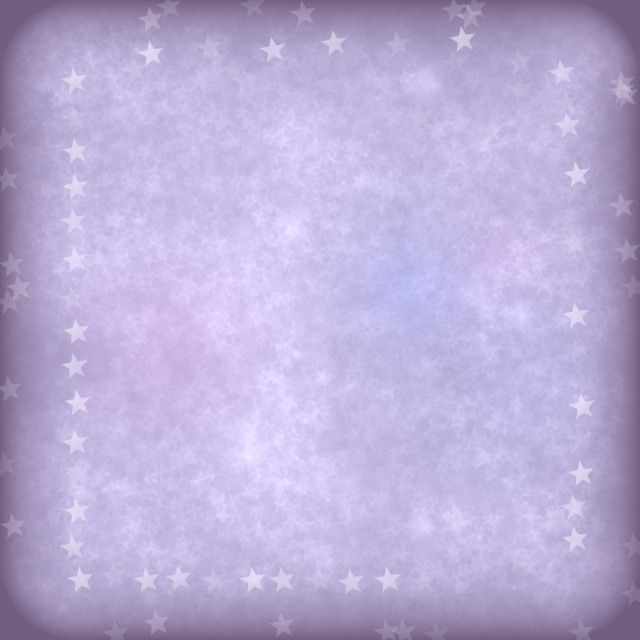
Write a Shadertoy shader that draws this background.

```glsl
// A misty lavender sheet with a plum vignette and a square frame of pale stars.
// Fractal noise and soft glows make the mist, layered grids of faint stars give
// it a lacy grain, and evenly stepped runs of stars build the frame.

#define MIST_COLOR vec3(0.755, 0.718, 0.880)
#define EDGE_COLOR vec3(0.450, 0.370, 0.505)
#define STAR_COLOR vec3(0.960, 0.930, 1.000)
#define PINK_TINT vec3(0.050, 0.005, 0.030)
#define BLUE_TINT vec3(-0.005, 0.030, 0.065)
#define VIGNETTE_WIDTH 0.055
#define CORNER_RADIUS 0.12
#define STAR_RADIUS 0.021
#define STAR_TILT 0.16
#define LACE_STRENGTH 0.022

float hash(vec2 p) {
    vec3 q = fract(vec3(p.xyx) * 0.1031);
    q += dot(q, q.yzx + 33.33);
    return fract((q.x + q.y) * q.z);
}

vec2 hash2(float n) {
    return vec2(hash(vec2(n, 3.7)), hash(vec2(n, 19.1)));
}

float noise(vec2 p) {
    vec2 i = floor(p), f = fract(p);
    f = f * f * (3.0 - 2.0 * f);
    return mix(mix(hash(i), hash(i + vec2(1, 0)), f.x),
               mix(hash(i + vec2(0, 1)), hash(i + vec2(1, 1)), f.x), f.y);
}

float fbm(vec2 p) {
    float sum = 0.0, amp = 0.5;
    for (int i = 0; i < 6; i++) {
        sum += amp * noise(p);
        p = mat2(1.6, 1.2, -1.2, 1.6) * p + 7.3;
        amp *= 0.5;
    }
    return sum;
}

float glow(vec2 uv, vec2 center, float radius) {
    vec2 d = (uv - center) / radius;
    return exp(-dot(d, d));
}

// Signed distance to a five-pointed star, folded into half of one arm
float starDistance(vec2 p, float radius, float tilt) {
    float sector = 6.2831853 / 5.0;
    float a = atan(p.x, p.y) + tilt;
    a = abs(mod(a + 0.5 * sector, sector) - 0.5 * sector);
    vec2 q = length(p) * vec2(cos(a), sin(a)) - vec2(radius, 0.0);
    vec2 inner = 0.43 * vec2(cos(0.5 * sector), sin(0.5 * sector));
    return dot(q, normalize(vec2(inner.y, 1.0 - inner.x)));
}

float star(vec2 p, float radius, float tilt) {
    float soft = max(0.0012, 0.7 / iResolution.y);
    return 1.0 - smoothstep(-soft, soft, starDistance(p, radius, tilt));
}

// Evenly stepped stars with a little jitter; every period-th one is faint
float starRun(vec2 uv, vec2 start, vec2 stride, int count, int period) {
    float light = 0.0;
    for (int i = 0; i < count; i++) {
        vec2 r = hash2(float(i) + 41.0 * start.x + 17.0 * start.y);
        vec2 p = uv - start - stride * float(i) - (r - 0.5) * 0.010;
        float power = i % period == 1 ? 0.18 : mix(0.5, 0.8, r.x);
        float shine = 0.7 + 0.3 * smoothstep(-0.02, 0.015, p.y - p.x);
        light += power * shine * star(p, STAR_RADIUS, STAR_TILT);
        light += 0.06 * power * glow(p, vec2(0.0), 0.025);
    }
    return light;
}

// Faint stars scattered along the four sides at a given inset
float starBand(vec2 uv, float inset, float spread, int count, float seed) {
    float light = 0.0;
    for (int i = 0; i < count; i++) {
        vec2 r = hash2(float(i) + seed);
        float depth = inset + spread * r.y * r.y;
        vec2 c = vec2(depth, mix(inset, 1.0 - inset, r.x));
        if (i % 4 == 1) c.x = 1.0 - c.x;
        if (i % 4 == 2) c = c.yx;
        if (i % 4 == 3) c = vec2(c.y, 1.0 - c.x);
        light += (0.4 + 0.6 * r.y) * star(uv - c, STAR_RADIUS, STAR_TILT);
    }
    return light;
}

// Overlapping grids of faint outlined stars
float starLace(vec2 uv) {
    float sum = 0.0;
    for (int i = 0; i < 7; i++) {
        float k = float(i), cells = 19.0 + 4.0 * k;
        vec2 g = mat2(cos(k), sin(k), -sin(k), cos(k)) * uv * cells + 5.3 * k;
        float r = hash(floor(g) + k);
        float d = starDistance(fract(g) - 0.5, 0.36 + 0.12 * r, 6.28 * r);
        sum += r * (smoothstep(0.06, -0.03, d) + exp(-abs(d) * 22.0));
    }
    return sum;
}

void mainImage(out vec4 fragColor, in vec2 fragCoord) {
    vec2 uv = fragCoord / iResolution.xy;

    // Mist and its wide colour drifts
    float cloud = fbm(uv * 6.0 + 2.4) - 0.48;
    vec3 col = MIST_COLOR + 0.15 * cloud + 0.07 * (fbm(uv * 24.0) - 0.48);
    col += PINK_TINT * (glow(uv, vec2(0.27, 0.46), 0.15) + 0.7 * glow(uv, vec2(0.79, 0.60), 0.07));
    col += BLUE_TINT * (glow(uv, vec2(0.64, 0.55), 0.09) + 0.5 * glow(uv, vec2(0.84, 0.42), 0.13));
    col += 0.045 * (glow(uv, vec2(0.38, 0.50), 0.18) + glow(uv, vec2(0.53, 0.24), 0.11));
    col += 0.035 * glow(uv, vec2(0.52, 0.79), 0.12) - 0.025 * glow(uv, vec2(0.76, 0.44), 0.12);

    // Small bright puffs
    col += 0.08 * (glow(uv, vec2(0.46, 0.64), 0.019) + glow(uv, vec2(0.387, 0.30), 0.033)
         + glow(uv, vec2(0.665, 0.87), 0.024) + glow(uv, vec2(0.657, 0.176), 0.018)
         + glow(uv, vec2(0.742, 0.54), 0.025) + glow(uv, vec2(0.814, 0.505), 0.018));

    // Lace and sparse dust
    col += LACE_STRENGTH * (starLace(uv) - 1.0) * (0.7 + cloud);
    for (int i = 0; i < 60; i++) {
        vec2 r = hash2(float(i) + 300.0);
        col += 0.07 * r.x * glow(uv, hash2(float(i) + 500.0), 0.002 + 0.005 * r.y);
    }

    // Vignette from a rounded square
    vec2 q = abs(uv - 0.5) - 0.5 + CORNER_RADIUS;
    float inside = CORNER_RADIUS - length(max(q, 0.0)) - min(max(q.x, q.y), 0.0);
    col = mix(col, EDGE_COLOR, exp(-max(inside, 0.0) / VIGNETTE_WIDTH));

    // Frame: faint bands first, then bright runs on each side
    float light = 0.13 * starBand(uv, 0.095, 0.13, 76, 80.0) + 0.22 * starBand(uv, 0.008, 0.025, 30, 210.0);
    light += starRun(uv, vec2(0.118, 0.876), vec2(0.0, -0.0565), 14, 5);
    light += starRun(uv, vec2(0.882, 0.885), vec2(0.004, -0.043), 3, 9);
    light += starRun(uv, vec2(0.898, 0.726), vec2(0.0, -0.109), 3, 9);
    light += starRun(uv, vec2(0.908, 0.360), vec2(-0.002, -0.050), 5, 9);
    light += starRun(uv, vec2(0.125, 0.098), vec2(0.0535, -0.001), 11, 3);
    light += starRun(uv, vec2(0.232, 0.917), vec2(0.098, 0.004), 6, 3);
    col = mix(col, STAR_COLOR, 1.0 - exp(-1.25 * light));

    fragColor = vec4(clamp(col, 0.0, 1.0), 1.0);
}
```
